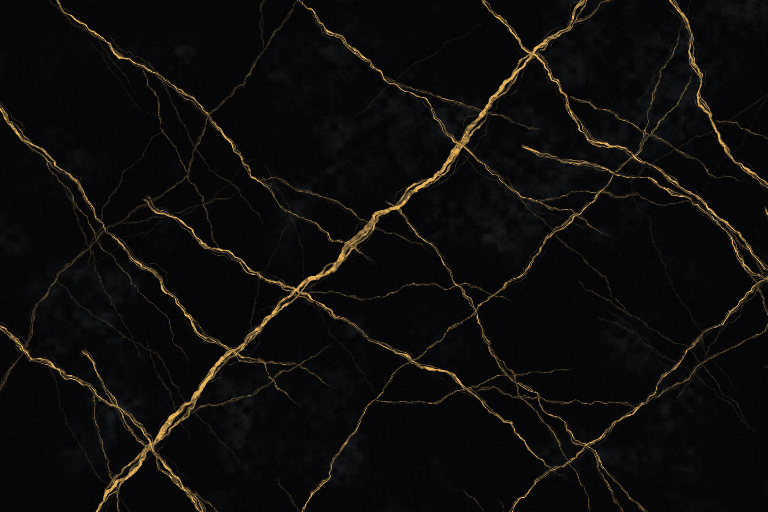
Write a Shadertoy shader that draws this texture.

```glsl
const float FALL = -0.82;
const float RISE = 0.84;
const vec3 STONE = vec3(0.020, 0.021, 0.026);
const vec3 HAZE = vec3(0.070, 0.078, 0.085);
const vec3 BRONZE = vec3(0.54, 0.45, 0.32);
const vec3 GOLD = vec3(0.90, 0.70, 0.35);

float hash(vec2 p) {
    return fract(sin(dot(p, vec2(127.1, 311.7))) * 43758.5453);
}

float noise(vec2 p) {
    vec2 i = floor(p), f = fract(p);
    f = f * f * (3.0 - 2.0 * f);
    return mix(mix(hash(i), hash(i + vec2(1, 0)), f.x),
               mix(hash(i + vec2(0, 1)), hash(i + vec2(1, 1)), f.x), f.y);
}

float fbm(vec2 p) {
    float sum = 0.0, amp = 0.5;
    for (int i = 0; i < 5; i++) {
        sum += amp * noise(p);
        p = p * 2.03 + 17.3;
        amp *= 0.5;
    }
    return sum;
}

// Piecewise linear noise in -1..1, for angular cracks
float kink(float x, float seed) {
    float i = floor(x);
    return mix(hash(vec2(i, seed)), hash(vec2(i + 1.0, seed)), x - i) * 2.0 - 1.0;
}

float wander(float u, float seed) {
    return 0.045 * kink(u * 3.0, seed) + 0.022 * kink(u * 8.0, seed + 1.3)
         + 0.008 * kink(u * 25.0, seed + 2.7) + 0.003 * kink(u * 70.0, seed + 4.1);
}

float path(float u, float seed) {
    return wander(u, seed) - wander(0.0, seed);
}

vec2 heading(float angle) {
    return vec2(cos(angle), sin(angle));
}

// Bundle of strands that swells, splits and tapers along a crooked path
float vein(vec2 p, vec2 start, float angle, float len, float width, float strength, float seed) {
    vec2 dir = heading(angle), rel = p - start;
    float u = dot(rel, dir), v = dot(rel, vec2(-dir.y, dir.x));
    if (u < 0.0 || u > len || abs(v) > 0.2) return 0.0;
    v -= path(u, seed);
    if (abs(v) > 0.01 + 6.0 * width) return 0.0;
    float taper = 1.0 - smoothstep(0.5 * len, len, u);
    float swell = (0.4 + 0.6 * taper) * (0.85 + 0.4 * kink(u * 6.0, seed + 5.9) + 0.25 * kink(u * 30.0, seed + 6.7));
    float soft = max(0.0013, 0.5 / iResolution.y);
    float light = 0.0;
    for (int k = 0; k < 6; k++) {
        float id = seed + float(k) * 7.31;
        bool wisp = k > 3;
        float drift = width * (wisp ? 3.2 : 1.3) * swell * kink(u * 20.0, id);
        drift += 0.0012 * kink(u * 110.0, id + 1.0);
        float halfWidth = width * swell * (k == 0 ? 0.42 : wisp ? 0.06 : 0.22);
        float line = 1.0 - smoothstep(halfWidth - soft, halfWidth + soft, abs(v - drift));
        float shine = (k == 0 ? 0.95 : wisp ? 0.33 : 0.7) + 0.3 * kink(u * 60.0, id + 3.0);
        light = max(light, line * shine);
    }
    return light * strength * smoothstep(0.0, 0.15, taper) * smoothstep(0.0, 0.012, u);
}

// A vein with thin side branches that leave it in Y junctions
float branchedVein(vec2 p, vec2 start, float angle, float len, float width, float strength, float seed) {
    float light = vein(p, start, angle, len, width, strength, seed);
    vec2 dir = heading(angle);
    for (int k = 0; k < 2; k++) {
        float id = seed + 31.7 + float(k) * 11.9;
        float u = len * (0.15 + 0.4 * float(k) + 0.25 * hash(vec2(id, 1.0)));
        vec2 fork = start + dir * u + vec2(-dir.y, dir.x) * path(u, seed);
        float turn = (hash(vec2(id, 2.0)) < 0.5 ? -1.0 : 1.0) * (0.25 + 0.4 * hash(vec2(id, 3.0)));
        float reach = 0.25 + 0.3 * hash(vec2(id, 4.0));
        light = max(light, vein(p, fork, angle + turn, reach, 0.0018, 0.75 * strength, id));
    }
    return light;
}

void mainImage(out vec4 fragColor, in vec2 fragCoord) {
    vec2 uv = fragCoord / iResolution.y;
    // Ragged edges from a small warp
    vec2 p = uv + 0.0035 * (vec2(noise(uv * 130.0), noise(uv * 130.0 + 57.0)) - 0.5);
    float light = 0.0;

    // Falling veins along the upper left border; every other one starts inside
    for (int i = 0; i < 11; i++) {
        float id = float(i) + 3.0;
        float inner = mod(float(i), 2.0);
        float s = 0.34 + 0.2 * float(i) + 0.10 * (hash(vec2(id, 5.0)) - 0.5);
        float angle = FALL + 0.45 * (hash(vec2(id, 6.0)) - 0.5);
        float shift = inner * (0.2 + 0.4 * hash(vec2(id, 7.0))) - 0.05;
        vec2 start = vec2(max(s - 1.0, 0.0), min(s, 1.0)) + heading(FALL) * shift;
        float width = mix(0.0028, 0.0054, hash(vec2(id, 8.0)));
        float len = 0.8 + 0.5 * hash(vec2(id, 9.0));
        light = max(light, branchedVein(p, start, angle, len, width, 1.0, id * 13.7));
    }

    // Rising veins, one of them the broad trunk
    for (int i = 0; i < 4; i++) {
        float id = float(i) + 41.0;
        float r = -0.2 + 0.4 * float(i);
        float angle = i == 1 ? RISE : RISE + 0.3 * (hash(vec2(id, 6.0)) - 0.4);
        vec2 start = vec2(max(r, 0.0), max(-r, 0.0)) - heading(RISE) * 0.05;
        float width = i == 1 ? 0.0072 : 0.003;
        float len = i == 1 ? 1.9 : 1.3;
        float strength = i == 0 ? 0.5 : 1.0;
        light = max(light, branchedVein(p, start, angle, len, width, strength, id * 9.1));
    }

    // Scattered faint hairlines
    for (int i = 0; i < 30; i++) {
        float id = float(i) + 70.0;
        vec2 start = vec2(1.5, 1.1) * vec2(hash(vec2(id, 1.0)), hash(vec2(id, 2.0)));
        float angle = (hash(vec2(id, 3.0)) < 0.65 ? FALL : RISE) + 0.9 * (hash(vec2(id, 4.0)) - 0.5);
        float len = 0.2 + 0.4 * hash(vec2(id, 5.0));
        float strength = mix(0.15, 0.55, hash(vec2(id, 6.0)));
        light = max(light, vein(p, start, angle, len, 0.0009, strength, id * 5.3));
    }

    // Cloudy black stone with fine grain, then flecked metal
    float cloud = smoothstep(0.42, 0.85, fbm(uv * 9.0)) * smoothstep(0.25, 0.8, fbm(uv * 60.0));
    vec3 color = STONE + HAZE * cloud + 0.022 * (noise(uv * 320.0) - 0.4);
    float fleck = 0.5 + 0.45 * noise(uv * 330.0) + 0.4 * noise(uv * 150.0);
    light = clamp(light * fleck, 0.0, 1.0);
    color = mix(color, mix(BRONZE, GOLD, light), light);
    fragColor = vec4(color, 1.0);
}
```
